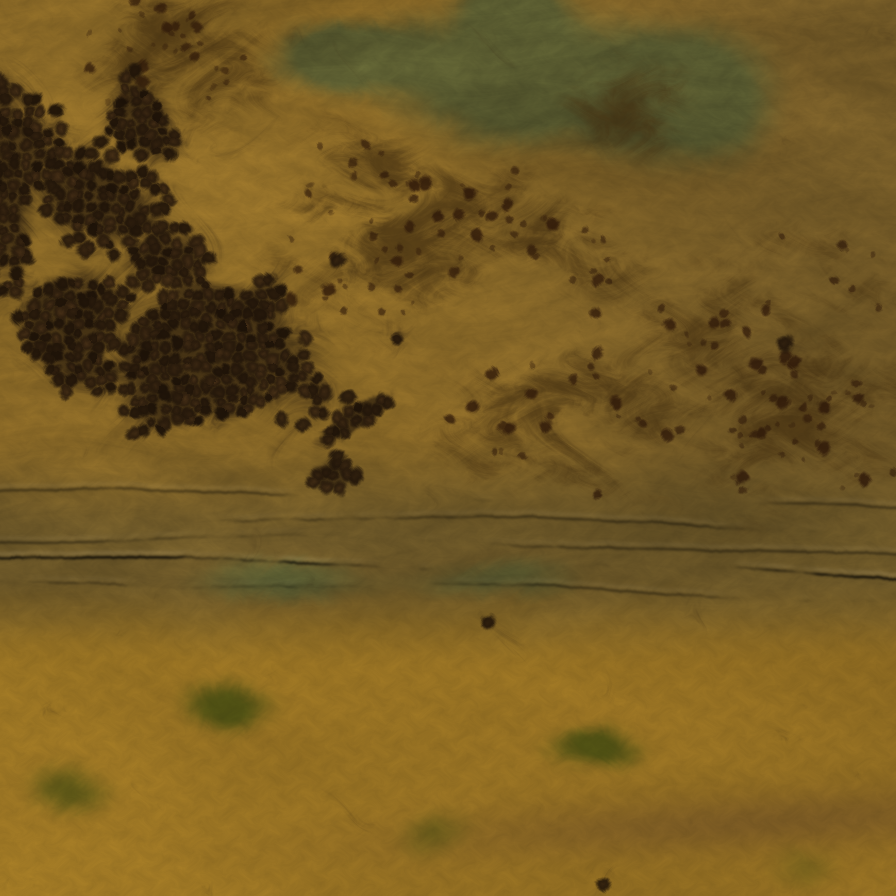
A WebGL 1 fragment shader for this texture:

```glsl
precision highp float;
uniform vec2 u_resolution;

float hash(vec2 p) {
  vec3 q = fract(p.xyx * vec3(0.1031, 0.1030, 0.0973));
  q += dot(q, q.yzx + 33.33);
  return fract((q.x + q.y) * q.z);
}

// Layered, warped sines: roughly -1 to 1
float waves(vec2 p) {
  float sum = 0.0, amp = 0.6;
  for (int i = 0; i < 5; i++) {
    p += 0.7 * sin(p.yx * 1.3 + vec2(1.7, 4.1));
    sum += amp * sin(p.x) * cos(p.y);
    p = mat2(1.6, 1.2, -1.2, 1.6) * p + 3.1;
    amp *= 0.6;
  }
  return sum;
}

// Soft ellipse: centre in xy, radii in zw
float blob(vec2 p, vec4 shape) {
  vec2 d = (p - shape.xy) / shape.zw;
  return exp(-dot(d, d));
}

// Where dark grains pile up
float clumpDensity(vec2 p) {
  float d = blob(p, vec4(0.0, 0.8, 0.05, 0.12));
  d = max(d, blob(p, vec4(0.16, 0.86, 0.045, 0.045)));
  d = max(d, 0.8 * blob(p, vec4(0.1, 0.78, 0.08, 0.07)));
  d = max(d, 0.7 * blob(p, vec4(0.19, 0.71, 0.06, 0.04)));
  d = max(d, blob(p, vec4(0.23, 0.61, 0.135, 0.085)));
  d = max(d, 0.9 * blob(p, vec4(0.09, 0.64, 0.06, 0.07)));
  d = max(d, blob(p, vec4(0.365, 0.468, 0.026, 0.017)));
  d = max(d, blob(p, vec4(0.4, 0.535 + 0.6 * (p.x - 0.4), 0.04, 0.013)));
  return d + 0.3 * waves(p * 30.0);
}

// Where loose specks and their brown stains lie
float speckDensity(vec2 p) {
  float d = blob(p, vec4(0.44, 0.75, 0.13, 0.1));
  d = max(d, blob(p, vec4(0.65, 0.72 - 0.5 * (p.x - 0.65), 0.13, 0.05)));
  d = max(d, blob(p, vec4(0.65, 0.53, 0.14, 0.08)));
  d = max(d, 0.8 * blob(p, vec4(0.88, 0.58, 0.18, 0.15)));
  d = max(d, 0.9 * blob(p, vec4(0.2, 0.93, 0.1, 0.09)));
  return d * (0.75 + 0.8 * waves(p * vec2(17.0, 27.0) + 5.0));
}

// Cellular grains: x = coverage, y = relief on the grain
vec2 grains(vec2 p, float cells, bool loose) {
  vec2 g = p * cells, best = vec2(0.0);
  for (int i = 0; i < 9; i++) {
    float n = float(i);
    vec2 cell = floor(g) + vec2(mod(n, 3.0), floor(n / 3.0)) - 1.0;
    float seed = hash(cell + 91.0), tint = hash(cell + 13.0);
    vec2 centre = cell + 0.15 + 0.7 * vec2(hash(cell), hash(cell + 37.0));
    float present = loose
      ? step(seed, 0.4 * speckDensity(centre / cells) - 0.06) * mix(0.35, 1.0, tint)
      : step(0.52, clumpDensity(centre / cells) + 0.25 * seed);
    float size = loose ? mix(0.3, 0.75, tint * tint) : mix(0.55, 0.85, seed);
    float dist = length(g - centre) / size;
    float cover = present * (1.0 - smoothstep(0.45, 1.15, dist));
    if (cover > best.x) best = vec2(cover, tint * max(1.0 - dist, 0.0));
  }
  return best;
}

void main() {
  vec2 p = gl_FragCoord.xy / u_resolution;
  float mottle = waves(p * vec2(7.0, 16.0));
  float fibre = waves(p * vec2(16.0, 95.0) + 9.0);
  float tooth = waves(p * vec2(130.0, 170.0));
  float upper = smoothstep(0.25, 0.36, p.y + 0.012 * mottle);

  // Ground: golden lower part, olive band, tan upper part
  vec3 gold = mix(vec3(0.61, 0.46, 0.14), vec3(0.56, 0.42, 0.13), p.x);
  vec3 wood = mix(vec3(0.54, 0.41, 0.15), vec3(0.45, 0.35, 0.15), smoothstep(0.35, 0.95, p.x));
  vec3 color = mix(gold, vec3(0.41, 0.33, 0.15), upper);
  color = mix(color, wood, smoothstep(0.4, 0.52, p.y + 0.012 * mottle));
  color *= 1.0 + mix(0.05, 0.11, upper) * mottle + 0.05 * fibre * upper;
  float streak = blob(p, vec4(0.85, 0.04 + 0.05 * p.x, 0.35, 0.03));
  color = mix(color, vec3(0.44, 0.32, 0.14), 0.7 * streak);

  // Green growth above and along the band
  vec2 q = p + 0.01 * vec2(waves(p * 19.0), waves(p * 19.0 + 8.0));
  float green = blob(q, vec4(0.38, 0.94, 0.08, 0.04)) + blob(q, vec4(0.57, 0.91, 0.14, 0.08))
    + blob(q, vec4(0.77, 0.89, 0.1, 0.08)) + 0.7 * blob(q, vec4(0.57, 1.0, 0.06, 0.04));
  green += 0.7 * blob(q, vec4(0.31, 0.35, 0.11, 0.03)) + 0.6 * blob(q, vec4(0.56, 0.355, 0.1, 0.03));
  vec3 moss = vec3(0.31, 0.33, 0.18) * (1.0 + 0.18 * mottle + 0.08 * fibre);
  color = mix(color, moss, 0.9 * smoothstep(0.2, 0.75, green));

  // Brown stains, broken up by finer blotches
  float blotch = waves(p * vec2(40.0, 65.0));
  float stain = speckDensity(p) + 0.9 * blob(q, vec4(0.7, 0.88, 0.06, 0.05));
  stain += 0.35 * blotch * smoothstep(-0.1, 0.4, stain) + 0.1 * fibre;
  color = mix(color, vec3(0.26, 0.18, 0.06), 0.72 * smoothstep(0.1, 1.1, stain));

  // Small green spots on the gold
  for (int i = 0; i < 5; i++) {
    float n = float(i);
    vec4 shape = vec4(fract(0.255 + 0.41 * n), 0.21 - 0.045 * n, 0.044, 0.026);
    float spot = blob(q, shape) / (1.0 + 0.5 * max(n - 1.0, 0.0));
    color = mix(color, vec3(0.28, 0.3, 0.07), 0.9 * smoothstep(0.05, 0.9, spot));
  }

  // Thin broken cracks with a faint lit lip
  for (int i = 0; i < 5; i++) {
    float n = float(i);
    float level = 0.45 - 0.025 * n - 0.02 * p.x * p.x + 0.004 * sin(p.x * 9.0 + n * 2.3)
      + 0.003 * waves(vec2(p.x * 14.0, n * 5.0));
    float strength = (n == 3.0 ? 0.6 : 0.3) * smoothstep(-0.4, 0.5, waves(vec2(p.x * 7.0 + n, n * 3.0)));
    float offset = p.y - level;
    color *= 1.0 - strength * exp(-pow(offset / 0.0022, 2.0));
    color += 0.1 * strength * exp(-pow((offset - 0.005) / 0.003, 2.0));
  }

  // Loose specks, then heaped dark grains, both bent out of round
  vec2 bent = p + 0.003 * vec2(waves(p * 90.0), waves(p * 90.0 + 4.0));
  color = mix(color, vec3(0.17, 0.085, 0.03), 0.8 * grains(bent, 85.0, true).x);
  color = mix(color, vec3(0.2, 0.14, 0.06), 0.75 * smoothstep(0.2, 0.65, clumpDensity(p)));
  vec2 heap = grains(bent, 84.0, false);
  vec3 husk = vec3(0.1, 0.06, 0.025) + vec3(0.17, 0.12, 0.06) * heap.y;
  color = mix(color, husk, 0.93 * heap.x);

  gl_FragColor = vec4(color * (1.0 + 0.045 * tooth), 1.0);
}
```
